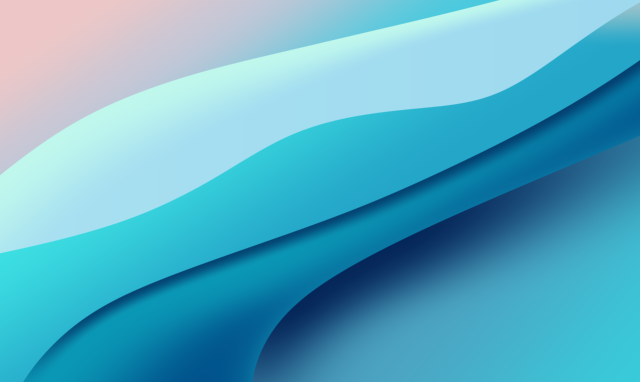
Reproduce this background procedurally as a WebGL 1 fragment shader.

```glsl
precision highp float;
// Flowing diagonal waves: blush sky, mint ribbon, turquoise slope, deep blue fold and aqua panel.

uniform vec2 u_resolution;

#define ASPECT 1.67
#define SEGMENTS 9.0
#define MINT_WIDTH_LEFT 0.24
#define MINT_WIDTH_RIGHT 0.06
#define STREAK_OFFSET 0.047
#define RIM_WIDTH 0.045
#define SHADOW_WIDTH 0.16

// Cubic B-spline weights for four knots at signed offsets t.
vec4 splineWeights(vec4 t) {
  vec4 outer = max(2.0 - abs(t), 0.0);
  vec4 inner = max(1.0 - abs(t), 0.0);
  return (outer * outer * outer - 4.0 * inner * inner * inner) / 6.0;
}

// Smooth curve through evenly spaced control values, s in 0..1.
float spline(float s, vec4 a, vec4 b, vec4 c) {
  vec4 t = s * SEGMENTS - vec4(-1.0, 0.0, 1.0, 2.0);
  return dot(a, splineWeights(t))
       + dot(b, splineWeights(t - 4.0))
       + dot(c, splineWeights(t - 8.0));
}

// Approximate signed distance to a spline; positive where across exceeds it.
float edgeDistance(float along, float across, float span, vec4 a, vec4 b, vec4 c) {
  float stepSize = 0.01;
  float value = spline(along / span, a, b, c);
  float ahead = spline((along + stepSize) / span, a, b, c);
  float slope = (ahead - value) / stepSize;
  return (across - value) / sqrt(1.0 + slope * slope);
}

vec3 skyColor(vec2 p) {
  float t = p.x * 1.53 + (1.0 - p.y) * 2.3;
  vec3 color = mix(vec3(0.93, 0.78, 0.78), vec3(0.77, 0.78, 0.84), smoothstep(0.35, 1.1, t));
  return mix(color, vec3(0.29, 0.79, 0.87), smoothstep(0.95, 1.95, t));
}

vec3 ribbonColor(vec2 p, float depth) {
  float across = p.x / ASPECT;
  float width = mix(MINT_WIDTH_LEFT, MINT_WIDTH_RIGHT, smoothstep(0.0, 0.75, across));
  vec3 sky = mix(vec3(0.66, 0.88, 0.945), vec3(0.62, 0.85, 0.935), across);
  return mix(vec3(0.75, 0.97, 0.93), sky, smoothstep(0.0, width, depth));
}

vec3 slopeColor(vec2 p) {
  float t = p.x - 1.55 * p.y;
  vec3 color = mix(vec3(0.24, 0.88, 0.89), vec3(0.14, 0.65, 0.785), smoothstep(-0.6, 0.28, t));
  float haze = smoothstep(0.87, 1.0, p.y) * smoothstep(1.35, 1.6, p.x);
  return mix(color, vec3(0.68, 0.78, 0.80), 0.85 * haze);
}

vec3 foldColor(vec2 p, float depth, float rimDepth) {
  float across = p.x / ASPECT;
  vec3 color = vec3(0.0, 0.31, 0.54);
  // Teal streak, wide at the left and tight at the right.
  float tail = mix(0.24, 0.05, smoothstep(0.05, 0.75, across));
  float offset = max(depth - STREAK_OFFSET, 0.0) / tail;
  float streak = exp(-offset * offset) * mix(1.0, 0.5, smoothstep(0.4, 1.0, across));
  color = mix(color, vec3(0.04, 0.59, 0.71), streak);
  // Soft light along the lower rim.
  color = mix(color, vec3(0.05, 0.52, 0.67), 0.65 * exp(-max(rimDepth, 0.0) / RIM_WIDTH));
  // Shadow beneath the turquoise slope.
  float shadow = 1.0 - smoothstep(0.0, STREAK_OFFSET, depth);
  return mix(color, vec3(0.01, 0.23, 0.42), 0.9 * shadow * smoothstep(-0.05, 0.2, p.y));
}

vec3 panelColor(vec2 p, float depth) {
  float t = p.x - 0.8 * p.y;
  vec3 color = mix(vec3(0.30, 0.64, 0.76), vec3(0.22, 0.80, 0.86), smoothstep(0.9, 1.75, t));
  float falloff = max(depth, 0.0) / SHADOW_WIDTH;
  float strength = smoothstep(-0.2, 0.2, p.y) * (1.0 - 0.6 * smoothstep(1.05, 1.75, p.x));
  return mix(color, vec3(0.02, 0.15, 0.35), strength * exp(-falloff * falloff));
}

void main() {
  vec2 p = gl_FragCoord.xy / u_resolution * vec2(ASPECT, 1.0);
  float blur = 0.8 / u_resolution.y;

  // The first two edges run along x, the last two along y.
  float ribbon = -edgeDistance(p.x, p.y, ASPECT, vec4(0.381, 0.546, 0.682, 0.765),
    vec4(0.822, 0.865, 0.909, 0.952), vec4(0.998, 1.048, 1.098, 1.148));
  float slope = -edgeDistance(p.x, p.y, ASPECT, vec4(0.300, 0.336, 0.378, 0.434),
    vec4(0.527, 0.651, 0.701, 0.718), vec4(0.737, 0.874, 1.002, 1.081));
  float fold = edgeDistance(p.y, p.x, 1.0, vec4(0.004, 0.054, 0.143, 0.289),
    vec4(0.593, 0.918, 1.165, 1.390), vec4(1.578, 1.737, 1.883, 2.022));
  float panel = edgeDistance(p.y, p.x, 1.0, vec4(0.654, 0.652, 0.688, 0.780),
    vec4(0.963, 1.200, 1.461, 1.722), vec4(1.983, 2.243, 2.504, 2.765));

  // Paint the layers from back to front.
  vec3 color = skyColor(p);
  color = mix(color, ribbonColor(p, ribbon), smoothstep(-blur, blur, ribbon));
  color = mix(color, slopeColor(p), smoothstep(-blur, blur, slope));
  color = mix(color, foldColor(p, fold, -panel), smoothstep(-blur, blur, fold));
  color = mix(color, panelColor(p, panel), smoothstep(-blur, blur, panel));
  gl_FragColor = vec4(color, 1.0);
}
```
